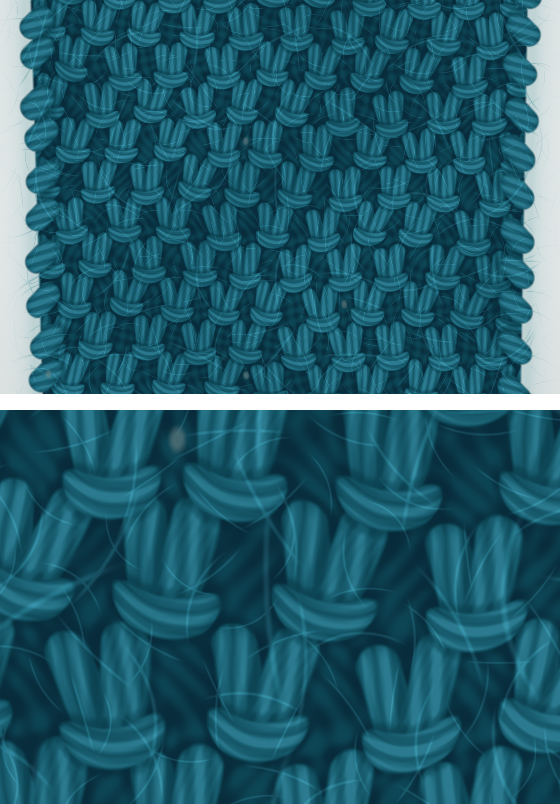
Top: the whole. Bottom: its middle third, enlarged.
Give the GLSL for this texture, as a WebGL 2 fragment shader.

```glsl
#version 300 es
precision highp float;
// Teal moss-stitch knitting with plied yarn, bumpy side edges and loose fuzz on pale grey.
uniform vec2 u_resolution;
out vec4 outColor;

#define ROW 0.1          // height of one stitch row, canvas height = 1
#define GAUGE 1.25       // stitch spacing across, in rows
#define JITTER 0.17      // wander of each stitch, in rows
#define LEAN 0.35        // random tilt of each stitch
#define PLY 7.5          // strands across a yarn
#define FUZZ 0.2         // strength of loose hairs
#define GAP_SHADE 0.25   // brightness between stitches

const vec3 DEEP = vec3(0.03, 0.17, 0.23);
const vec3 DARK = vec3(0.05, 0.27, 0.33);
const vec3 MID  = vec3(0.09, 0.36, 0.43);
const vec3 LIT  = vec3(0.17, 0.48, 0.56);
const vec3 PAPER = vec3(0.89, 0.91, 0.91);

vec2 hash2(vec2 p) {
  vec3 q = fract(p.xyx * vec3(0.1031, 0.1030, 0.0973));
  q += dot(q, q.yzx + 33.33);
  return fract((q.xx + q.yz) * q.zy);
}

mat2 turn(float a) {
  float c = cos(a), s = sin(a);
  return mat2(c, s, -s, c);
}

// Paints one plied yarn from a to b over light.x; light.y gathers coverage.
void yarn(inout vec2 light, vec2 p, vec2 a, vec2 b, float radius, float twist) {
  vec2 d = b - a;
  float along = dot(p - a, d) / dot(d, d);
  float side = dot(p - a, vec2(-d.y, d.x)) / length(d) / radius;
  float dist = length(p - a - d * clamp(along, 0.0, 1.0)) / radius;
  float dome = sqrt(max(1.0 - dist * dist, 0.0));
  float ply = 0.5 + 0.5 * sin(side * PLY + along * twist);
  float fibre = sin(side * 19.0 + along * 9.0 + sin(along * 7.0));
  float shade = (0.35 + 0.65 * dome) * (0.58 + 0.42 * ply) + 0.04 * fibre;
  float cover = smoothstep(1.0, 0.78, dist);
  light.x *= 1.0 - 0.35 * smoothstep(1.5, 1.0, dist);
  light.x = mix(light.x, shade, cover);
  light.y = max(light.y, cover);
}

// An open V of two legs, held by a curved bump below.
void stitch(inout vec2 light, vec2 p, vec2 rnd) {
  float spread = 0.2 + 0.08 * rnd.x;
  yarn(light, p, vec2(-0.1, -0.25), vec2(-spread, 0.36), 0.21, 4.0);
  yarn(light, p, vec2(0.08, -0.25), vec2(spread, 0.42), 0.22, -5.0);
  vec2 bent = p - vec2(0.0, 0.9 * p.x * p.x);
  yarn(light, bent, vec2(-0.25, -0.43), vec2(0.27, -0.4), 0.19, 2.0 + 2.0 * rnd.y);
}

// Curved loose hairs, one per cell on several turned grids.
float hairs(vec2 p) {
  float sum = 0.0;
  for (int k = 0; k < 5; k++) {
    float layer = float(k);
    vec2 g = turn(layer * 1.3) * p * (5.0 + 2.5 * layer) + layer * 17.3;
    vec2 rnd = hash2(floor(g) + layer * 31.0);
    vec2 q = turn(rnd.x * 6.28) * (fract(g) - 0.5);
    float line = abs(q.y - (rnd.y - 0.5) * 1.6 * q.x * q.x);
    sum += smoothstep(0.022, 0.0, line) * smoothstep(0.48, 0.25, length(q));
  }
  return min(sum, 1.0);
}

vec3 yarnColor(float s) {
  vec3 c = mix(DEEP, DARK, smoothstep(0.08, 0.34, s));
  c = mix(c, MID, smoothstep(0.32, 0.6, s));
  return mix(c, LIT, smoothstep(0.56, 0.92, s));
}

void main() {
  vec2 p = gl_FragCoord.xy / u_resolution.y;
  float width = u_resolution.x / u_resolution.y;

  // Hand-knit wander and a slight fall of the rows to the right
  vec2 r = p + 0.006 * sin(p.yx * vec2(13.0, 9.0) + 2.0 * sin(p * 5.0));
  r.y += 0.03 * p.x;
  r /= ROW;

  // Gaps: dim matted fibres, with a rare pinhole
  float mat = sin(r.x * 15.0 + 3.0 * sin(r.y * 4.0)) * sin(r.y * 13.0 + 2.0 * sin(r.x * 5.0));
  vec2 light = vec2(GAP_SHADE + 0.12 * mat, 0.0);
  float hole = 0.0;

  for (int j = -1; j <= 1; j++) {
    float row = floor(r.y) + float(j);
    float shift = 0.5 * mod(row, 2.0);
    for (int i = -1; i <= 1; i++) {
      float col = floor(r.x / GAUGE - shift) + float(i);
      vec2 rnd = hash2(vec2(col, row) + 40.0);
      vec2 q = r - vec2((col + shift + 0.5) * GAUGE, row + 0.5) - (rnd - 0.5) * JITTER;
      stitch(light, turn((rnd.y - 0.35) * LEAN) * q, rnd);
      float spot = smoothstep(0.1, 0.03, length((q - vec2(0.58, 0.1)) * vec2(1.0, 0.7)));
      hole = max(hole, spot * step(0.965, rnd.x));
    }
  }
  light.x *= 0.94 + 0.08 * sin(p.x * 7.0 + 2.0 * sin(p.y * 6.0));

  // Side edges: one rounded loop per row
  float left = mix(0.088, 0.058, p.y);
  float right = width - mix(0.08, 0.062, p.y);
  float inset = min(p.x - left, right - p.x) / ROW;
  float flank = step(0.5 * width, p.x);
  float mask = smoothstep(0.16, 0.24, inset);
  for (int j = -1; j <= 1; j++) {
    float row = floor(r.y) + float(j);
    vec2 rnd = hash2(vec2(row, 7.0 + flank * 50.0));
    vec2 q = vec2(inset - 0.12 * rnd.x, r.y - row - 0.35 - 0.3 * rnd.y);
    vec2 loop = vec2(light.x, 0.0);
    yarn(loop, q, vec2(0.12, -0.12), vec2(0.4, 0.16), 0.33, 5.0);
    light.x = loop.x;
    mask = max(mask, loop.y);
  }

  // Backdrop, cast shade and stray fuzz
  float hair = hairs(p);
  vec3 paper = PAPER - 0.025 * (1.0 - p.y) + 0.012 * sin(p.y * 4.0);
  float halo = exp(min(inset, 0.0) * 3.5);
  paper = mix(paper, vec3(0.5, 0.69, 0.71), halo * (0.35 + 0.45 * hair));
  vec3 knit = yarnColor(light.x) + FUZZ * hair * vec3(0.25, 0.5, 0.55);
  knit = mix(knit, vec3(0.42, 0.52, 0.53), 0.6 * hole * (1.0 - light.y));
  outColor = vec4(mix(paper, knit, mask), 1.0);
}
```
